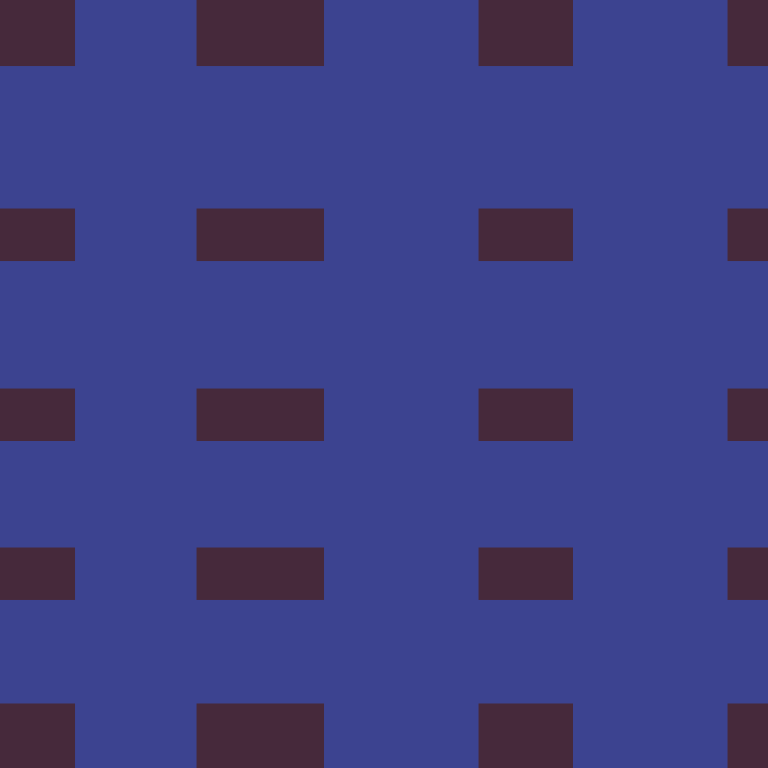
Give the GLSL for this pattern, as a three.js fragment shader.

```glsl
// Blue bands of uneven width cross a dark ground, three upright and four level.
// Where no band passes, the ground shows as a grid of oblong windows.
// Each band is a smoothed interval; the two directions are joined as one cover.

varying vec2 vUv;

const vec3 BAND_COLOR = vec3(0.235, 0.263, 0.565);
const vec3 GROUND_COLOR = vec3(0.275, 0.161, 0.231);

// Upright bands, left to right
const vec3 COLUMN_LEFT = vec3(0.0977, 0.4219, 0.7461);
const vec3 COLUMN_WIDTH = vec3(0.1582, 0.2012, 0.2012);

// Level bands, bottom to top
const vec4 ROW_BOTTOM = vec4(0.0840, 0.2871, 0.4941, 0.7285);
const vec4 ROW_HEIGHT = vec4(0.1348, 0.1387, 0.1660, 0.1855);

// Cover of one band: 1 inside, 0 outside, with edges one sample wide
float bandCover(float position, float start, float size, float blur) {
  float signedDistance = abs(position - start - 0.5 * size) - 0.5 * size;
  return clamp(0.5 - signedDistance / blur, 0.0, 1.0);
}

void main() {
  vec2 blur = max(fwidth(vUv), vec2(1e-5));

  float columns = 0.0;
  for (int i = 0; i < 3; i++) {
    columns = max(columns, bandCover(vUv.x, COLUMN_LEFT[i], COLUMN_WIDTH[i], blur.x));
  }

  float rows = 0.0;
  for (int i = 0; i < 4; i++) {
    rows = max(rows, bandCover(vUv.y, ROW_BOTTOM[i], ROW_HEIGHT[i], blur.y));
  }

  // Ground is visible only where both directions leave a gap
  float ground = (1.0 - columns) * (1.0 - rows);
  gl_FragColor = vec4(mix(BAND_COLOR, GROUND_COLOR, ground), 1.0);
}
```
